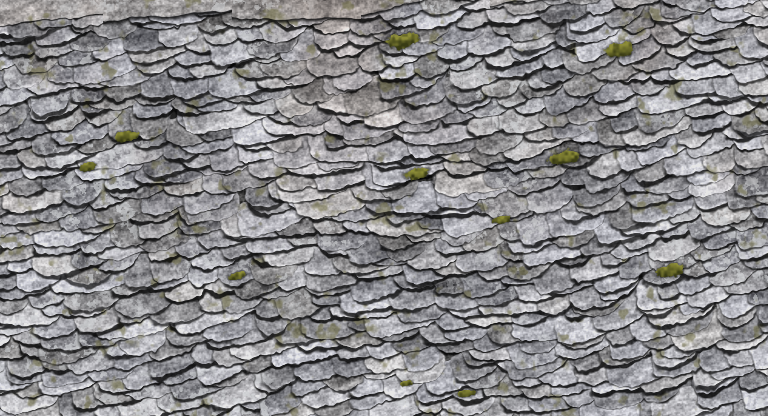
Write a Shadertoy shader that draws this texture.

```glsl
vec3 hash3(vec2 p) {
    vec3 a = fract(p.xyx * vec3(0.1031, 0.1030, 0.0973));
    a += dot(a, a.yxz + 33.33);
    return fract((a.xxy + a.yzz) * a.zyx);
}

float noise(vec2 p) {
    vec2 i = floor(p), f = fract(p);
    f = f * f * (3.0 - 2.0 * f);
    float low = mix(hash3(i).x, hash3(i + vec2(1, 0)).x, f.x);
    float high = mix(hash3(i + vec2(0, 1)).x, hash3(i + vec2(1, 1)).x, f.x);
    return mix(low, high, f.y);
}

float fbm(vec2 p) {
    return 0.5 * noise(p) + 0.3 * noise(p * 2.1 + 7.3) + 0.2 * noise(p * 4.3 + 3.1);
}

mat2 rotate(float angle) {
    float c = cos(angle), s = sin(angle);
    return mat2(c, -s, s, c);
}

// Flat slab with long rounded corners and a bowed lower edge
float slate(vec2 p, float width, float roundness) {
    p.y -= 0.008 * p.x * p.x / (width * width);
    p.y *= 1.7;
    vec2 q = abs(p) - vec2(width, 0.064) + roundness;
    return 0.62 * (length(max(q, 0.0)) + min(max(q.x, q.y), 0.0) - roundness);
}

// Overlapping slates, painted from the eaves upwards; rgb and shadow
vec4 slates(vec2 p, float blur) {
    const vec2 pitch = vec2(0.094, 0.031);
    vec2 g = p + 0.008 * (vec2(noise(p * 42.0), noise(p * 42.0 + 31.0)) - 0.5);
    g += 0.005 * (vec2(noise(p * 110.0), noise(p * 110.0 + 57.0)) - 0.5);
    g.y += 0.012 * sin(p.x * 5.0 + p.y * 4.0) - 0.10 * p.x;
    float row = floor(g.y / pitch.y);
    float chipped = noise(p * 33.0 + 83.0);
    vec4 surface = vec4(vec3(0.25), 1.0);

    for (int j = -2; j <= 3; j++) {
        float r = row + float(j);
        float shift = 0.5 * r + 0.5 * hash3(vec2(r, 71.0)).x;
        float column = floor(g.x / pitch.x - shift);
        for (int i = -2; i <= 2; i++) {
            vec2 id = vec2(column + float(i), r);
            vec3 h = hash3(id + 19.0);
            vec3 k = hash3(id + 157.0);
            vec2 centre = (id + vec2(shift, 0.0) + 0.5 + (h.xy - 0.5) * vec2(0.7, 0.85)) * pitch;
            float tilt = 0.10 + 0.05 * p.x + 0.32 * (h.z - 0.5);
            vec2 q = rotate(tilt) * (g - centre);
            float width = mix(0.044, 0.076, k.x) + 0.036 * step(0.90, k.y);
            float roundness = mix(0.022, 0.044, k.z);
            float d = slate(q, width, roundness);

            // Shadow dropped on the slates beneath, uneven along the edge
            float drop = mix(0.001, 0.009, h.x) + 0.006 * (chipped - 0.3);
            float dropped = slate(q + vec2(0.0015, drop), width, roundness);
            float shadow = 1.0 - smoothstep(-0.0035, 0.003, dropped);
            surface.a *= 1.0 - mix(0.65, 0.88, h.y) * shadow;

            // The slate itself, paler towards its lower lip
            float tone = 0.64 + 0.29 * (k.y - 0.5) - 1.6 * q.y - 0.04;
            tone += 0.06 * smoothstep(-0.007, -0.002, d);
            vec3 tint = mix(vec3(0.985, 0.99, 1.035), vec3(1.0, 0.99, 0.99), k.z * k.z);
            float cover = 1.0 - smoothstep(-blur, blur, d);
            surface = mix(surface, vec4(tone * tint, 1.0), cover);
        }
    }
    return surface;
}

// Worn flat slabs along the upper left edge
vec4 ridge(vec4 surface, vec2 p, float blur) {
    float slab = floor(p.x / 0.31 + 0.2);
    vec3 h = hash3(vec2(slab, 5.0));
    float bottom = 0.958 + 0.020 * (h.x - 0.5) + 0.05 * (h.y - 0.3) * (fract(p.x / 0.31 + 0.2) - 0.5)
                 + 0.016 * (fbm(p * vec2(22.0, 8.0)) - 0.5);
    bottom += 0.05 * smoothstep(0.85, 1.08, p.x);
    float d = bottom - p.y;
    surface.a *= mix(0.2, 1.0, smoothstep(0.0, 0.004 + 0.012 * h.z, d));
    vec3 stone = vec3(0.64, 0.63, 0.63) + 0.12 * (h.y - 0.5);
    return mix(surface, vec4(stone, 1.0), 1.0 - smoothstep(-blur, blur, d));
}

// Scattered moss cushions
vec3 addMoss(vec3 color, vec2 p) {
    vec2 cell = floor(p / 0.26);
    float rough = fbm(p * 55.0);
    for (int j = -1; j <= 1; j++) {
        for (int i = -1; i <= 1; i++) {
            vec2 id = cell + vec2(i, j);
            vec3 h = hash3(id + 43.0);
            vec3 k = hash3(id + 91.0);
            vec2 q = rotate(0.15) * (p - (id + 0.15 + 0.7 * h.xy) * 0.26);
            float size = mix(0.016, 0.040, k.x);
            float d = length(q / vec2(size, size * 0.45)) - 1.0 + 1.3 * (rough - 0.5);
            float light = clamp(0.5 + q.y / size + 0.9 * (noise(p * 130.0) - 0.5), 0.0, 1.0);
            vec3 moss = mix(vec3(0.22, 0.23, 0.08), vec3(0.55, 0.55, 0.22), light);
            float present = step(0.42, h.z);
            color *= 1.0 - 0.4 * present * (1.0 - smoothstep(0.0, 0.5, d));
            color = mix(color, moss, present * (1.0 - smoothstep(-0.12, 0.12, d)));
        }
    }
    return color;
}

void mainImage(out vec4 fragColor, in vec2 fragCoord) {
    vec2 p = fragCoord / iResolution.y;
    float blur = 0.7 / iResolution.y;
    vec4 surface = ridge(slates(p, blur), p, blur);
    vec3 color = surface.rgb;

    // Cleaved grain, fine pitting and pale lichen
    vec2 along = rotate(0.2) * p;
    color += 0.42 * (fbm(along * vec2(26.0, 75.0)) - 0.5) + 0.30 * (fbm(p * 4.5 + 29.0) - 0.5);
    color += 0.20 * (noise(p * 150.0) - 0.5) + 0.16 * (noise(p * 270.0) - 0.5);
    float lichen = smoothstep(0.54, 0.64, fbm(p * 60.0 + 9.0)) * smoothstep(0.4, 0.65, fbm(p * 5.0));
    color = mix(color, vec3(0.82, 0.83, 0.84), 0.65 * lichen);

    // Brown weathering towards the ridge, faint olive stains
    float weathered = smoothstep(0.4, 0.7, fbm(p * 4.0 + 17.0)) * smoothstep(0.2, 1.0, p.y);
    color *= mix(vec3(1.0), vec3(0.92, 0.89, 0.87), weathered);
    float stain = smoothstep(0.66, 0.80, fbm(p * 24.0 + 61.0));
    color = mix(color, vec3(0.44, 0.43, 0.28), 0.6 * stain);

    color = clamp(color, 0.14, 0.90) * max(surface.a, 0.20);
    fragColor = vec4(addMoss(color, p), 1.0);
}
```
